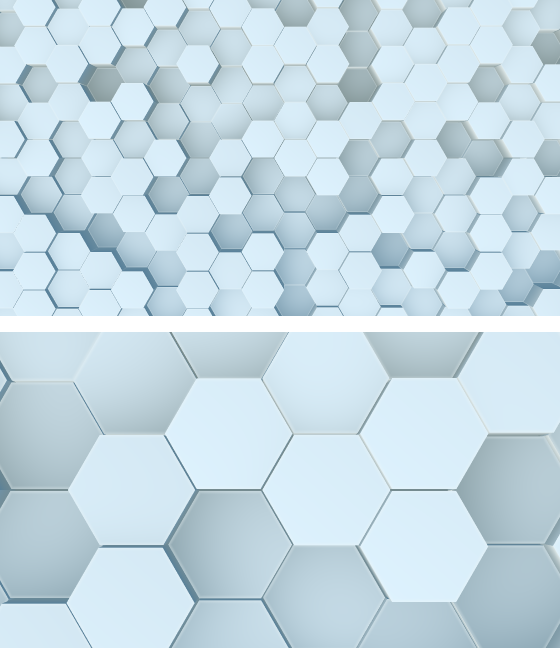
Top, the full canvas; bottom, a detail of the centre.
Reproduce this background procedurally as a Shadertoy shader.

```glsl
// Field of pale hexagonal columns at random heights, seen from above in perspective.
// Each ray is intersected with the hexagonal prisms around it; tops receive soft
// occlusion from taller neighbours, walls are lit from the lower left.

const float ROWS = 8.6;            // columns across the canvas height
const float PERSPECTIVE = 0.026;   // outward shift per unit of height
const float APOTHEM = 0.491;       // just under one half, leaves thin gaps
const float FLOOR_Z = -1.4;
const vec2 GRID_ORIGIN = vec2(0.41, 0.0);
const vec2 TO_LIGHT = vec2(-0.66, -0.75);

const vec3 TOP_COLOR = vec3(0.85, 0.93, 0.975);
const vec3 EDGE_COLOR = vec3(0.94, 0.97, 0.97);
const vec3 WARM_SHADE = vec3(0.47, 0.54, 0.54);
const vec3 BLUE_SHADE = vec3(0.42, 0.56, 0.64);
const vec3 LIT_WALL = vec3(0.87, 0.91, 0.91);
const vec3 DARK_WALL = vec3(0.34, 0.50, 0.60);

struct Hit {
    float z;        // height where the ray enters
    vec2 cell;
    vec2 normal;    // zero on a top face
};

// Random value per cell, without sine
float hash(vec2 p) {
    vec3 q = fract(vec3(p.xyx) * 0.1031);
    q += dot(q, q.yzx + 33.33);
    return fract((q.x + q.y) * q.z);
}

// Most columns stand high, a few are sunk deep
float columnHeight(vec2 cell) {
    float u = hash(cell + 57.0);
    return 1.0 - 2.0 * u * u;
}

vec2 cellCenter(vec2 cell) {
    return vec2(0.8660254 * cell.x, cell.y + 0.5 * cell.x);
}

// Axial coordinates of the nearest column
vec2 nearestCell(vec2 p) {
    float x = p.x / 0.8660254;
    vec3 cube = vec3(x, p.y - 0.5 * x, -p.y - 0.5 * x);
    vec3 r = round(cube);
    vec3 d = abs(r - cube);
    if (d.x > d.y && d.x > d.z) r.x = -r.y - r.z;
    else if (d.y > d.z) r.y = -r.x - r.z;
    return r.xy;
}

vec2 hexAxis(int k) {
    float a = radians(30.0 + 60.0 * float(k));
    return vec2(cos(a), sin(a));
}

// Distance from a point inside the hexagon to its border
float borderDistance(vec2 p) {
    float d = 0.0;
    for (int k = 0; k < 3; k++) d = max(d, abs(dot(p, hexAxis(k))));
    return APOTHEM - d;
}

// Keep the highest entry of the ray into one prism
void intersectColumn(vec2 p, vec2 cell, inout Hit hit) {
    vec2 local = p - cellCenter(cell) + GRID_ORIGIN * 0.0;
    float enter = columnHeight(cell), leave = FLOOR_Z;
    vec2 normal = vec2(0.0);
    for (int k = 0; k < 3; k++) {
        vec2 axis = hexAxis(k);
        float slope = PERSPECTIVE * dot(p + GRID_ORIGIN, axis);
        float side = slope < 0.0 ? -1.0 : 1.0;
        float a = side * dot(local, axis);
        float steep = max(abs(slope), 1e-5);
        float wall = (a + APOTHEM) / steep;
        if (wall < enter) { enter = wall; normal = -side * axis; }
        leave = max(leave, (a - APOTHEM) / steep);
    }
    if (enter > leave && enter > hit.z) hit = Hit(enter, cell, normal);
}

// Shade cast on a top face by its taller neighbours
float occlusion(vec2 local, vec2 cell, float height) {
    float sum = 0.0;
    for (int i = -1; i <= 1; i++)
    for (int j = -1; j <= 1; j++) {
        if (abs(i + j) == 2 || (i == 0 && j == 0)) continue;
        vec2 offset = vec2(i, j);
        vec2 dir = cellCenter(offset);
        float rise = max(columnHeight(cell + offset) - height, 0.0);
        float away = 0.5 - dot(local, dir);
        float facing = 0.55 + 0.45 * dot(dir, TO_LIGHT);
        sum += rise * facing * exp(-3.0 * away / (0.4 + 0.6 * rise));
    }
    return 1.0 - exp(-0.62 * sum);
}

vec3 renderColumns(vec2 view, vec3 shade) {
    vec2 p = view - GRID_ORIGIN;
    vec2 home = nearestCell(p);
    Hit hit = Hit(FLOOR_Z, home, vec2(0.0));
    for (int i = -1; i <= 1; i++)
    for (int j = -1; j <= 1; j++) intersectColumn(p, home + vec2(i, j), hit);
    if (hit.z <= FLOOR_Z) return shade;

    float height = columnHeight(hit.cell);
    if (dot(hit.normal, hit.normal) > 0.0) {
        // Wall: directional light, fading into the gap
        float lit = smoothstep(-0.6, 0.9, dot(hit.normal, TO_LIGHT));
        return mix(shade, mix(DARK_WALL, LIT_WALL, lit), exp(-0.7 * (height - hit.z)));
    }
    // Top: slight tone variation, soft shade and a pale bevel
    vec2 local = view * (1.0 - PERSPECTIVE * hit.z) - GRID_ORIGIN - cellCenter(hit.cell);
    float tone = 1.0 + 0.02 * (hash(hit.cell + 11.0) - 0.5) + 0.02 * dot(local, TO_LIGHT);
    vec3 color = mix(TOP_COLOR * tone, shade, occlusion(local, hit.cell, height));
    float bevel = 1.0 - smoothstep(0.0, 0.035, borderDistance(local));
    return mix(color, EDGE_COLOR, 0.3 * bevel);
}

void mainImage(out vec4 fragColor, in vec2 fragCoord) {
    vec3 shade = mix(BLUE_SHADE, WARM_SHADE, smoothstep(0.1, 0.7, fragCoord.y / iResolution.y));
    vec3 sum = vec3(0.0);
    // 3 x 3 samples smooth every edge
    for (int i = 0; i < 9; i++) {
        vec2 jitter = (vec2(i % 3, i / 3) - 1.0) / 3.0;
        vec2 view = (fragCoord + jitter - 0.5 * iResolution.xy) * ROWS / iResolution.y;
        sum += renderColumns(view, shade);
    }
    fragColor = vec4(sum / 9.0, 1.0);
}
```
